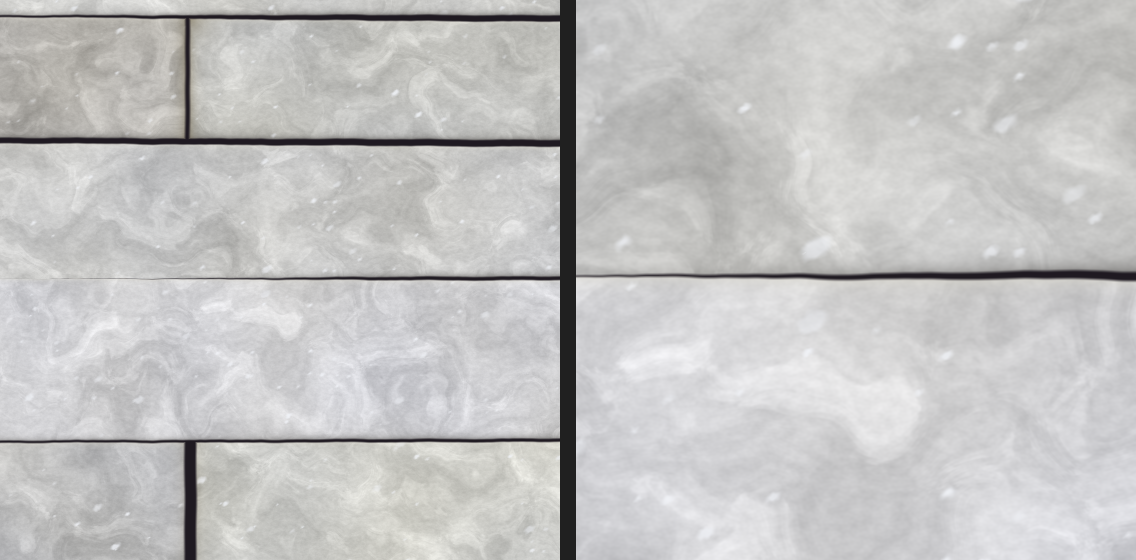
Left, the full canvas; right, a detail of the centre.
Write a Shadertoy shader that draws this texture.

```glsl
// Pale split marble slabs stacked in five courses with dark, uneven joints.
// Warped gradient noise makes the clouds and grain, scattered cells make the
// crystal glints, and signed distances shape the gaps and their soft shading.

const vec3 GAP_COLOR = vec3(0.12, 0.10, 0.13);
const vec3 SHADE_COLOR = vec3(0.36, 0.35, 0.34);
const vec3 RIM_COLOR = vec3(0.87, 0.86, 0.81);
const vec3 STAIN_COLOR = vec3(0.50, 0.46, 0.36);
const int JOINTS = 4;

// Per joint: height at left, height at right, half width at left and at right
const vec4 BED_JOINTS[JOINTS] = vec4[JOINTS](
    vec4(0.971, 0.967, 0.0018, 0.0055),
    vec4(0.749, 0.744, 0.0050, 0.0060),
    vec4(0.502, 0.503, -0.0012, 0.0032),
    vec4(0.211, 0.214, 0.0020, 0.0028));

vec2 hash22(vec2 p) {
    vec3 q = fract(p.xyx * vec3(0.1031, 0.1030, 0.0973));
    q += dot(q, q.yzx + 33.33);
    return fract((q.xx + q.yz) * q.zy);
}

float cornerNoise(vec2 cell, vec2 offset) {
    float angle = 6.2832 * hash22(cell).x;
    return dot(vec2(cos(angle), sin(angle)), offset);
}

float gradientNoise(vec2 p) {
    vec2 i = floor(p), f = fract(p);
    vec2 w = f * f * f * (f * (f * 6.0 - 15.0) + 10.0);
    vec2 e = vec2(0.0, 1.0);
    float low = mix(cornerNoise(i, f), cornerNoise(i + e.yx, f - e.yx), w.x);
    float high = mix(cornerNoise(i + e, f - e), cornerNoise(i + 1.0, f - 1.0), w.x);
    return mix(low, high, w.y);
}

float fbm(vec2 p, int octaves, float gain) {
    float sum = 0.0, amplitude = 1.0;
    for (int i = 0; i < octaves; i++) {
        sum += amplitude * gradientNoise(p);
        p = mat2(1.6, 1.2, -1.2, 1.6) * p + 17.3;
        amplitude *= gain;
    }
    return sum;
}

// Base tone of the slab in a course, on the left or right of its upright joint
vec3 slabTone(int course, bool right) {
    if (course == 0) return vec3(0.80, 0.80, 0.79);
    if (course == 1) return right ? vec3(0.775, 0.775, 0.76) : vec3(0.715, 0.705, 0.685);
    if (course == 2) return vec3(0.785, 0.785, 0.78);
    if (course == 3) return vec3(0.815, 0.815, 0.825);
    return right ? vec3(0.815, 0.815, 0.795) : vec3(0.745, 0.745, 0.745);
}

vec3 marble(vec2 p, vec3 tone, float seed) {
    vec2 q = p + seed * vec2(3.7, 5.1);
    vec2 warp = vec2(fbm(q * 7.0, 3, 0.5), fbm(q * 7.0 + 41.0, 3, 0.5));
    vec2 flow = q * vec2(5.5, 8.5) + warp * 0.8;
    float cloud = fbm(flow, 6, 0.6);
    float frost = smoothstep(0.05, 0.45, fbm(flow * 1.7 + 9.0, 5, 0.6));
    float grain = fbm(q * vec2(85.0, 120.0), 3, 0.7);
    float warmth = gradientNoise(q * 4.0 + 23.0);
    vec3 color = tone + 0.12 * cloud + 0.055 * (frost - 0.2) + 0.035 * grain;
    return color + warmth * vec3(0.012, 0.006, -0.018);
}

// Sparse tilted crystal flecks, one candidate per cell
float glints(vec2 p, float cells, float share, float softness) {
    vec2 cell = floor(p * cells);
    vec2 pick = hash22(cell + cells), place = hash22(cell + 71.0);
    vec2 d = fract(p * cells) - mix(vec2(0.3), vec2(0.7), place);
    d = mat2(0.87, -0.5, 0.5, 0.87) * d;
    d += 0.06 * gradientNoise(p * cells * 6.0);
    float size = mix(0.07, 0.20, pick.y * pick.y);
    float edge = softness * cells + 0.04;
    float fleck = 1.0 - smoothstep(size - edge, size + edge, length(d * vec2(0.8, 1.4)));
    return fleck * step(pick.x, share) * mix(0.45, 1.0, place.y);
}

float gapMask(float d, float halfWidth, float softness) {
    return 1.0 - smoothstep(halfWidth - softness, halfWidth + softness, abs(d));
}

void mainImage(out vec4 fragColor, in vec2 fragCoord) {
    vec2 uv = fragCoord / iResolution.xy;
    float softness = 0.0009 + 0.7 / iResolution.y;
    float wobble = 0.0018 * fbm(vec2(uv.x * 9.0, 3.0), 4, 0.6);

    // Bed joints: find the course and gather gap, shade and rim
    int course = 0;
    float gap = 0.0, shade = 0.0, rim = 0.0;
    for (int i = 0; i < JOINTS; i++) {
        vec4 joint = BED_JOINTS[i];
        float d = uv.y - mix(joint.x, joint.y, uv.x) - wobble;
        float halfWidth = mix(joint.z, joint.w, smoothstep(0.0, 0.85, uv.x));
        float reach = max(abs(d) - halfWidth, 0.0);
        if (d < 0.0) course++;
        gap = max(gap, gapMask(d, halfWidth, softness));
        shade = max(shade, step(0.0, d) * exp(-reach / 0.005) * smoothstep(-0.001, 0.004, halfWidth));
        rim = max(rim, step(d, 0.0) * exp(-reach / 0.004));
    }

    // Upright joints in the second and last courses
    bool last = course == 4;
    bool split = course == 1 || last;
    float side = uv.x - (last ? 0.340 : 0.335) - 0.002 * gradientNoise(vec2(uv.y * 14.0, 8.0));
    float uprightWidth = last ? 0.0105 : 0.0040;
    float sideReach = max(abs(side) - uprightWidth, 0.0);
    bool right = split && side > 0.0;

    // Slab faces with glints, then edges, stain and gaps
    vec3 color = marble(uv, slabTone(course, right), float(course) + (right ? 0.5 : 0.0));
    float sparkle = max(glints(uv, 26.0, 0.10, softness), glints(uv + 0.37, 48.0, 0.07, softness));
    color = mix(color, vec3(0.95, 0.96, 0.98), 0.85 * sparkle);
    color = mix(color, RIM_COLOR, 0.55 * rim);
    color = mix(color, SHADE_COLOR, 0.7 * shade);
    if (split) {
        float stain = exp(-sideReach / 0.010) * (last ? 0.25 : 0.55);
        float corner = course == 1 && right ? exp(-length(vec2(side, uv.y - 0.965)) / 0.025) : 0.0;
        color = mix(color, STAIN_COLOR, max(stain, 0.8 * corner));
        gap = max(gap, gapMask(side, uprightWidth, softness * 1.5));
    }
    fragColor = vec4(clamp(mix(color, GAP_COLOR, gap), 0.0, 1.0), 1.0);
}
```
